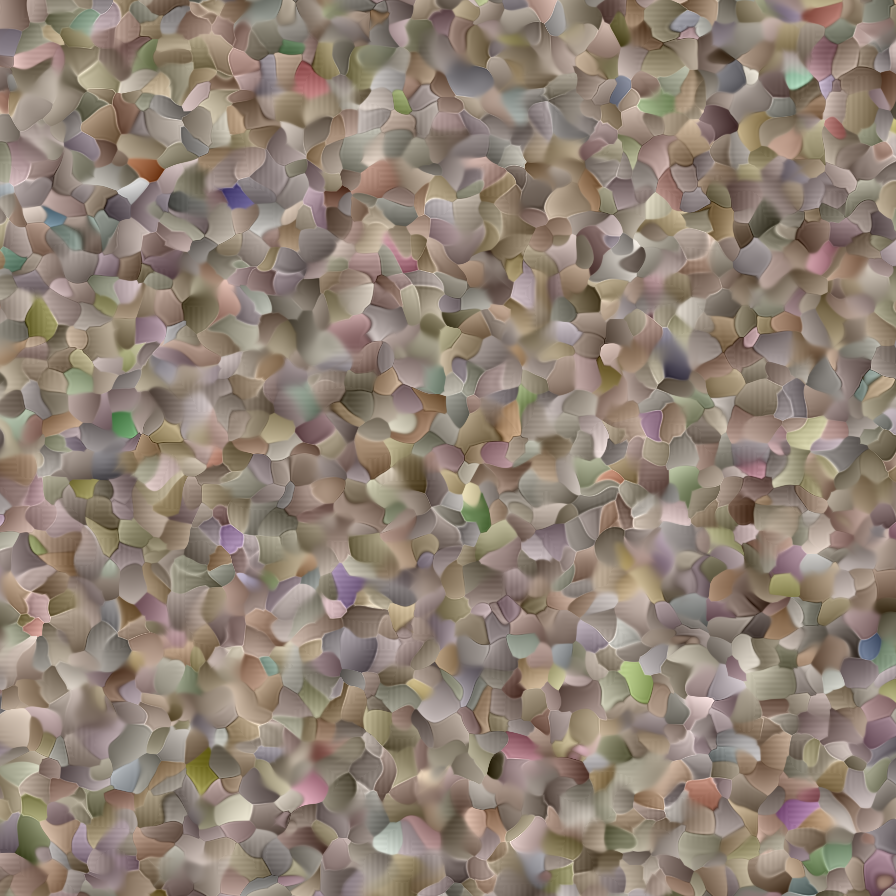
This texture is drawn by a WebGL 1 fragment shader. Its source:

```glsl
precision highp float;
// Mosaic of small, curved, pebble-like patches in muted beige, grey and brown.
// A weighted Voronoi with per-cell metrics gives arcs and blocks; the blend
// sharpness varies over the plane, so edges run from crisp to dissolved.
uniform vec2 u_resolution;

const float CELLS = 39.0;         // patches across the canvas
const float WARP = 0.34;          // bending of the outlines, in cells
const float SOFT_BLEND = 7.0;     // sharpness where patches melt together
const float CRISP_BLEND = 36.0;   // sharpness where patches are cut
const float SHADING = 0.20;       // brightness slope inside a patch
const float CONTRAST = 0.74;      // spread around the mean colour
const float TINT = 0.06;          // usual hue shift of a patch
const float RARE_TINT = 0.26;     // hue shift of the few vivid patches
const float SEAM_STRENGTH = 0.26; // thin light or dark seams
const float SEAM_RINGS = 17.0;    // fine echoes beside a seam
const float RIPPLE = 0.016;       // faint fine hatching
const float RIPPLE_FREQ = 4.3;    // hatching lines per cell

const vec3 MEAN = vec3(0.57, 0.515, 0.465);
const vec3 STONE = vec3(0.60, 0.55, 0.51);
const vec3 SLATE = vec3(0.50, 0.46, 0.45);
const vec3 OCHRE = vec3(0.56, 0.48, 0.39);
const vec3 UMBER = vec3(0.43, 0.37, 0.33);
const vec3 PEARL = vec3(0.76, 0.71, 0.67);
const vec3 SAND = vec3(0.70, 0.63, 0.51);

vec3 hash3(vec2 p) {
  vec3 q = vec3(dot(p, vec2(127.1, 311.7)), dot(p, vec2(269.5, 183.3)),
                dot(p, vec2(419.2, 371.9)));
  return fract(sin(q) * 43758.5453);
}

// Smooth value noise, three channels
vec3 noise3(vec2 p) {
  vec2 i = floor(p), f = fract(p);
  f = f * f * (3.0 - 2.0 * f);
  return mix(mix(hash3(i), hash3(i + vec2(1.0, 0.0)), f.x),
             mix(hash3(i + vec2(0.0, 1.0)), hash3(i + 1.0), f.x), f.y);
}

// Pick a base colour by its share, then add a tint that is seldom strong
vec3 patchColor(vec2 id) {
  vec3 pick = hash3(id + 17.3);
  vec3 tint = hash3(id + 51.9) - 0.5;
  vec3 c = STONE;
  if (pick.x > 0.28) c = SLATE;
  if (pick.x > 0.48) c = OCHRE;
  if (pick.x > 0.68) c = UMBER;
  if (pick.x > 0.82) c = PEARL;
  if (pick.x > 0.91) c = SAND;
  c = MEAN + (c - MEAN) * vec3(CONTRAST, CONTRAST, CONTRAST * 1.1);
  c += tint * vec3(1.0, 0.8, 1.1) * (TINT + RARE_TINT * pow(pick.y, 8.0));
  // rare glints and deep shadows
  c += 0.16 * step(0.96, pick.z) - 0.15 * step(pick.z, 0.03);
  return c;
}

// Squared distance in the cell's own metric: turned ellipse or block
float patchDistance(vec2 r, vec3 shape) {
  float angle = 6.2832 * shape.x;
  vec2 axis = vec2(cos(angle), sin(angle));
  vec2 e = vec2(dot(r, axis), dot(r, vec2(-axis.y, axis.x)));
  e *= vec2(0.8, 1.22);
  float side = max(abs(r.x), abs(r.y));
  float d = mix(dot(e, e), 1.25 * side * side, step(0.72, shape.z));
  return d * mix(0.65, 1.8, shape.y * shape.y);
}

void main() {
  vec2 uv = gl_FragCoord.xy / min(u_resolution.x, u_resolution.y);
  vec2 grid = uv * CELLS;
  vec2 p = grid + WARP * (2.0 * noise3(grid * 0.9 + 7.0).xy - 1.0);
  vec3 field = noise3(grid * 0.8 + 31.0);
  float crisp = smoothstep(0.2, 0.6, field.x);
  float blend = mix(SOFT_BLEND, CRISP_BLEND, crisp);

  // Blend all nearby patches, keeping the two nearest distances
  vec2 base = floor(p);
  vec3 sum = vec3(0.0);
  float total = 0.0, nearest = 9.0, second = 9.0;
  for (int y = -2; y <= 2; y++) {
    for (int x = -2; x <= 2; x++) {
      vec2 id = base + vec2(float(x), float(y));
      vec2 r = p - id - 0.04 - 0.92 * hash3(id).xy;
      vec3 shape = hash3(id + 83.7);
      float d = patchDistance(r, shape);
      float w = exp(-blend * d);
      float lightAngle = 6.2832 * hash3(id + 29.1).z;
      float slope = dot(r, vec2(cos(lightAngle), sin(lightAngle)));
      sum += w * (patchColor(id) + SHADING * slope);
      total += w;
      second = min(second, max(nearest, d));
      nearest = min(nearest, d);
    }
  }
  vec3 color = sum / total;

  // Thin ringing seams on the crisp edges, drifting between light and dark
  float gap = second - nearest;
  float seam = exp(-9.0 * gap) * cos(SEAM_RINGS * gap);
  color += SEAM_STRENGTH * seam * crisp * (2.0 * field.y - 1.0);

  // Faint hatching, upright or level by region
  float across = mix(grid.x, grid.y, step(0.42, field.z));
  float hatch = smoothstep(0.4, 0.75, noise3(grid * 0.6 + 63.0).x);
  color += RIPPLE * hatch * sin(6.2832 * RIPPLE_FREQ * across);

  gl_FragColor = vec4(clamp(color, 0.0, 1.0), 1.0);
}
```
